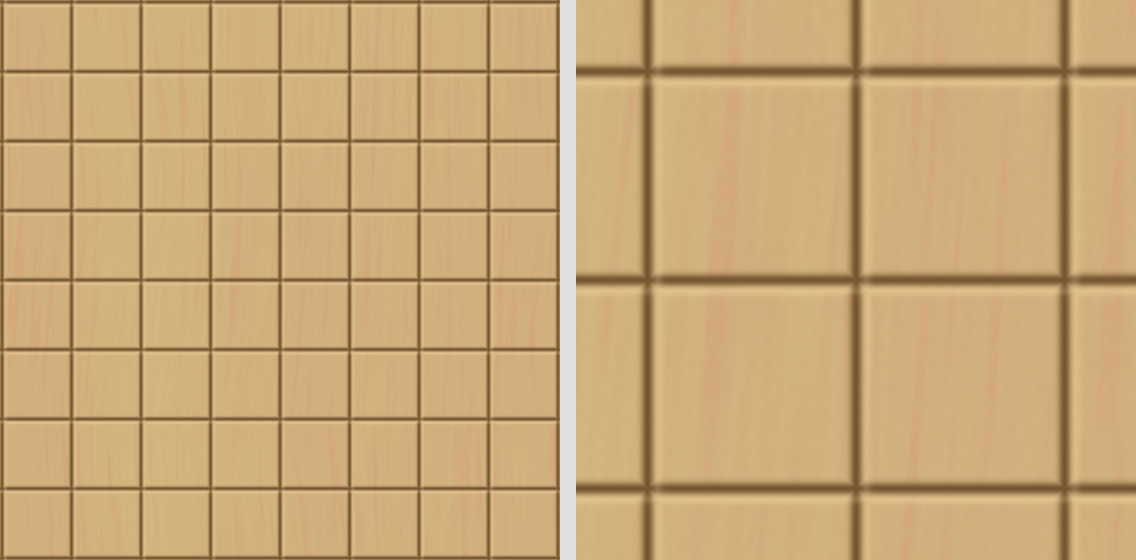
Left: the whole. Right: its middle third, enlarged.
This pattern is drawn by a three.js fragment shader. Its source:

```glsl
// A square board of 8 by 8 light wooden tiles parted by soft brown grooves.
// Gaussian groove profiles carry a bevel glint on each tile's top and left edge;
// warped gradient noise, stretched upright, draws the pink and yellow grain.

#define TILES 8.0
#define PITCH 0.1241
#define GROOVE_WIDTH 0.0025
#define GLINT_OFFSET 0.0062
#define GLINT_WIDTH 0.0021
#define GRAIN_FREQ 74.0
#define WOOD vec3(0.822, 0.688, 0.494)
#define WOOD_PINK vec3(0.835, 0.635, 0.475)
#define WOOD_YELLOW vec3(0.825, 0.735, 0.490)
#define GROOVE vec3(0.455, 0.335, 0.185)
#define GLINT vec3(0.920, 0.800, 0.590)

varying vec2 vUv;

vec2 hash2(vec2 p) {
  vec3 q = fract(p.xyx * vec3(0.1031, 0.1030, 0.0973));
  q += dot(q, q.yzx + 33.33);
  return fract((q.xx + q.yz) * q.zy);
}

float cornerSlope(vec2 cell, vec2 corner, vec2 f) {
  return dot(hash2(cell + corner + 57.0) * 2.0 - 1.0, f - corner);
}

// Gradient noise, roughly -0.7 to 0.7
float gradientNoise(vec2 p) {
  vec2 i = floor(p), f = fract(p);
  vec2 u = f * f * f * (f * (f * 6.0 - 15.0) + 10.0);
  float low = mix(cornerSlope(i, vec2(0.0), f), cornerSlope(i, vec2(1.0, 0.0), f), u.x);
  float high = mix(cornerSlope(i, vec2(0.0, 1.0), f), cornerSlope(i, vec2(1.0), f), u.x);
  return mix(low, high, u.y);
}

vec2 bell(vec2 d, float width) {
  return exp(-0.5 * d * d / (width * width));
}

vec3 woodGrain(vec2 p, vec2 tile) {
  // Fibres run upright and drift gently sideways
  float drift = 0.035 * gradientNoise(p * vec2(4.0, 2.2));
  vec2 fibre = vec2(p.x - 0.018 * p.y + drift, p.y);
  float broad = gradientNoise(fibre * vec2(9.0, 1.3) + 11.0);
  float streak = gradientNoise(fibre * vec2(GRAIN_FREQ, 3.0));
  float fine = gradientNoise(fibre * vec2(GRAIN_FREQ * 2.1, 9.0) + 31.0);
  float speckle = gradientNoise(p * vec2(230.0, 130.0));

  // A yellow band left of centre, pinker wood toward both sides
  float band = exp(-pow((p.x - 0.30) / 0.11, 2.0));
  float sides = smoothstep(0.30, 0.50, abs(p.x - 0.5));
  float tone = 0.45 * band - 0.22 * sides + 0.5 * broad;
  tone += 0.07 * (hash2(tile).x - 0.5);

  float yellow = clamp(0.12 + tone + 0.55 * streak + 0.3 * fine, 0.0, 0.9);
  float vein = smoothstep(0.12, 0.42, -streak - 0.35 * fine - 0.25 * tone);
  float pink = vein * clamp(0.5 + 1.1 * speckle, 0.0, 1.0);
  vec3 wood = mix(WOOD, WOOD_YELLOW, 0.65 * yellow);
  wood = mix(wood, WOOD_PINK, 0.85 * pink);
  return wood + 0.012 * speckle + 0.010 * fine;
}

void main() {
  // Signed distance to the nearest upright (x) and level (y) groove
  vec2 grid = (vUv - 0.5) / PITCH + 0.5 * TILES;
  vec2 d = (fract(grid + 0.5) - 0.5) * PITCH;

  vec2 groove = bell(d, GROOVE_WIDTH);
  vec2 glint = bell(d + vec2(-GLINT_OFFSET, GLINT_OFFSET), GLINT_WIDTH);

  vec3 color = woodGrain(vUv, floor(grid));
  color = mix(color, GLINT, max(0.50 * glint.x, 0.68 * glint.y));

  // Each glint slightly breaks the groove it crosses
  groove *= 1.0 - 0.28 * glint.yx;
  color = mix(color, GROOVE, max(groove.x, groove.y));

  gl_FragColor = vec4(color, 1.0);
}
```
